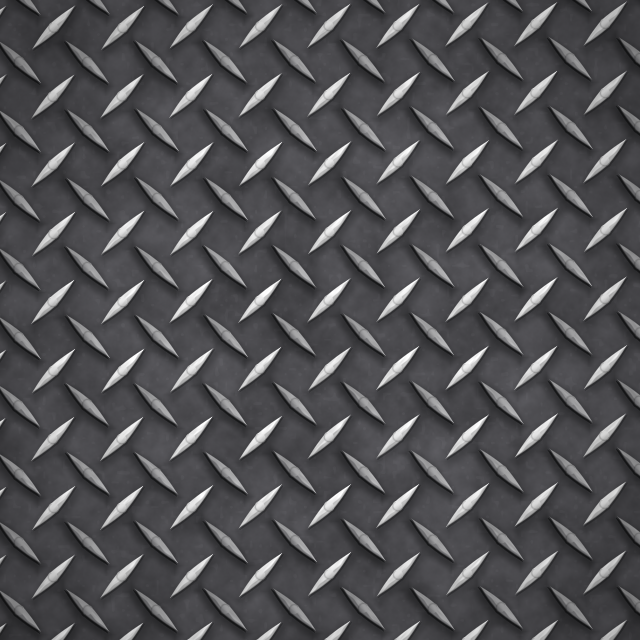
A WebGL 2 fragment shader for this texture:

```glsl
#version 300 es
// Dark steel tread plate: alternating bright and grey diagonal lozenge studs on mottled metal.
precision highp float;

#define REPEATS vec2(9.28, 9.33)
#define FIRST_STUD vec2(0.0833, 0.956)
#define ROW_TILT 0.007
#define HALF_LENGTH 0.442
#define HALF_WIDTH 0.074
#define KNOB_RADIUS 0.078
#define MOTTLE 0.20
#define VIGNETTE 0.30

uniform vec2 u_resolution;
out vec4 fragColor;

const vec3 STEEL = vec3(0.283, 0.281, 0.295);
const vec3 SHADOW = vec3(0.075, 0.078, 0.082);
const vec3 BRIGHT_FACE = vec3(0.875);
const vec3 BRIGHT_SIDE = vec3(0.71);
const vec3 GREY_FACE = vec3(0.62, 0.62, 0.625);
const vec3 GREY_SIDE = vec3(0.45, 0.45, 0.46);

float hash(vec2 p) {
    vec3 q = fract(p.xyx * vec3(0.1031, 0.1030, 0.0973));
    q += dot(q, q.yzx + 33.33);
    return fract((q.x + q.y) * q.z);
}

float noise(vec2 p) {
    vec2 i = floor(p), f = fract(p);
    f = f * f * (3.0 - 2.0 * f);
    return mix(mix(hash(i), hash(i + vec2(1, 0)), f.x),
               mix(hash(i + vec2(0, 1)), hash(i + vec2(1, 1)), f.x), f.y);
}

float fbm(vec2 p) {
    float sum = 0.0, gain = 0.5;
    for (int i = 0; i < 5; i++) {
        sum += gain * noise(p);
        p = mat2(1.6, 1.2, -1.2, 1.6) * p + 7.3;
        gain *= 0.5;
    }
    return sum;
}

// Half width of a stud at a place along its axis
float profile(float along) {
    float t = min(abs(along) / HALF_LENGTH, 1.0);
    return HALF_WIDTH * (1.0 - t) * (1.0 + 0.55 * t);
}

// Approximate signed distance: pointed blade joined with a round knob
float studDistance(vec2 p) {
    float blade = abs(p.y) - profile(p.x);
    float tip = abs(p.x) - HALF_LENGTH;
    return min(max(blade * 0.98, tip), length(p) - KNOB_RADIUS);
}

// Lays one family of studs, with its shadow, over the metal
vec3 layStuds(vec3 metal, vec2 grid, vec2 axis, vec3 face, vec3 side, float shade, float pixel) {
    vec2 id = floor(grid + 0.5);
    vec2 q = grid - id;
    q += 0.016 * (vec2(hash(id + 11.0), hash(id + 47.0)) - 0.5);
    vec2 p = vec2(dot(q, axis), dot(q, vec2(-axis.y, axis.x)));

    // Contact shadow and a wider soft one on the lower side
    float tight = 1.0 - smoothstep(-0.012, 0.028, studDistance(p + vec2(0.0, 0.028)));
    float wide = 1.0 - smoothstep(-0.03, 0.14, studDistance(p + vec2(0.0, 0.06)));
    metal = mix(metal, SHADOW, max(tight * shade, wide * 0.5 * shade));

    // Two facets meeting on a ridge, with brushed wear
    float ridge = -0.22 * profile(p.x) + 0.008 * sin(p.x * 24.0);
    float lit = smoothstep(-0.012, 0.012, p.y - ridge);
    vec3 color = mix(side, face, lit);
    float wear = noise(vec2(p.x * 9.0, p.y * 42.0) + id * 17.0);
    color *= 0.94 + 0.12 * wear + 0.05 * (hash(id + 5.0) - 0.5);
    color *= 1.0 + 0.12 * p.x / HALF_LENGTH;

    // Rounded knob, lit from above
    float radius = length(p) / KNOB_RADIUS;
    float knob = 1.0 - smoothstep(0.72, 0.95, radius);
    vec3 dome = mix(side, face, smoothstep(-0.065, 0.03, p.y + 0.3 * p.x));
    color = mix(color, dome * 1.02, knob * 0.8);
    color *= 1.0 - 0.16 * exp(-pow((radius - 0.9) * 6.0, 2.0)) * step(p.x, 0.02);

    // Darkened rim on the lower edge
    float d = studDistance(p);
    color *= 1.0 - 0.4 * shade * smoothstep(-0.022, 0.0, d) * step(p.y, 0.0);
    return mix(metal, color, 1.0 - smoothstep(-0.7 * pixel, 0.7 * pixel, d));
}

void main() {
    vec2 uv = gl_FragCoord.xy / u_resolution;
    vec2 grid = (uv - FIRST_STUD - vec2(0.0, ROW_TILT * uv.x)) * REPEATS;
    float pixel = REPEATS.y / min(u_resolution.x, u_resolution.y);

    // Mottled ground: broad smudges, fine grain and pale specks
    float smudge = fbm(uv * 17.0) - 0.48;
    float grain = fbm(uv * 75.0 + 31.0) - 0.48;
    float speck = smoothstep(0.76, 0.92, noise(uv * 130.0 + 9.0));
    vec3 color = STEEL * (1.03 + MOTTLE * (2.0 * smudge + 0.9 * grain) + 0.07 * speck);

    // Soft diagonal sheen between the studs
    float sheen = sin(6.2832 * grid.x) * sin(6.2832 * grid.y);
    color *= 1.0 + 0.06 * sheen * noise(uv * 13.0);

    vec2 rising = normalize(vec2(1.0, 1.02));
    vec2 falling = normalize(vec2(1.0, -1.0));
    color = layStuds(color, grid, rising, BRIGHT_FACE, BRIGHT_SIDE, 0.55, pixel);
    color = layStuds(color, grid - 0.5, falling, GREY_FACE, GREY_SIDE, 0.95, pixel);

    // Darker toward the corners
    color *= 1.04 - VIGNETTE * smoothstep(0.25, 0.85, length(uv - 0.5));
    fragColor = vec4(color, 1.0);
}
```
